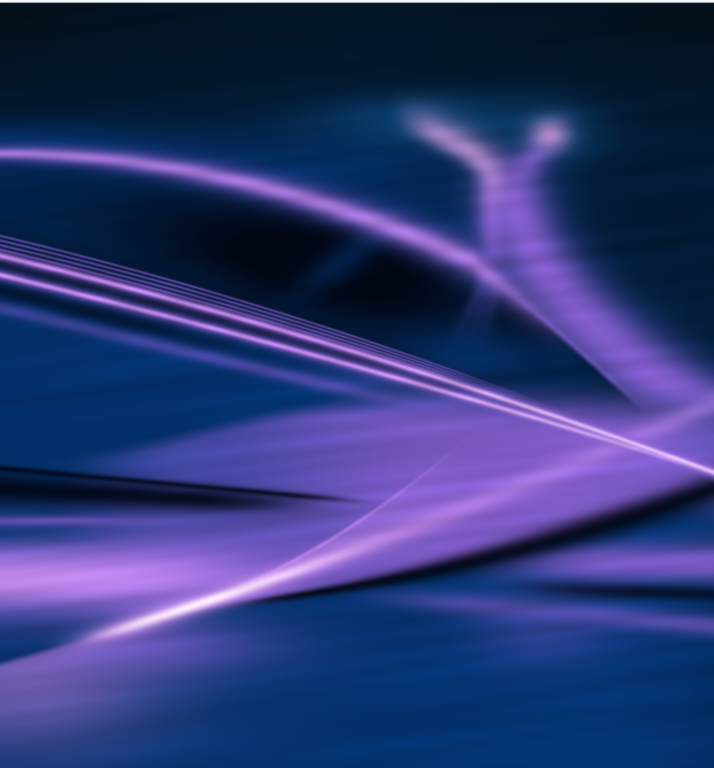
A Shadertoy shader for this background:

```glsl
// Long-exposure light trails: violet ribbons and blades sweeping over deep blue.
// Each ribbon is a polynomial curve; its distance feeds Gaussian glows and soft
// edges, painted from back to front.

vec3 col;

void paint(vec3 color, float amount) { col = mix(col, color, clamp(amount, 0., 1.)); }

float glow(float d, float w) { return exp(-d * d / (w * w)); }

// Smooth ramp from a to b; falls when a > b
float ramp(float a, float b, float v) {
  float t = clamp((v - a) / (b - a), 0., 1.);
  return t * t * (3. - 2. * t);
}

float spot(vec2 p, float cx, float cy, float rx, float ry) {
  return glow(p.x - cx, rx) * glow(p.y - cy, ry);
}

vec2 gradientAt(vec2 cell) {
  float a = 6.2832 * fract(sin(dot(cell, vec2(127.1, 311.7))) * 4375.8);
  return vec2(cos(a), sin(a));
}

float gradientNoise(vec2 p) {
  vec2 i = floor(p), f = p - i, u = f * f * (3. - 2. * f), e = vec2(1, 0);
  return mix(mix(dot(gradientAt(i), f), dot(gradientAt(i + e), f - e), u.x),
    mix(dot(gradientAt(i + e.yx), f - e.yx), dot(gradientAt(i + 1.), f - 1.), u.x), u.y);
}

void mainImage(out vec4 fragColor, in vec2 fragCoord) {
  vec2 p = fragCoord / iResolution.xy;
  float x = p.x, y = p.y;
  vec3 ink = vec3(.004, .025, .08), blue = vec3(.012, .21, .47), indigo = vec3(.27, .28, .64);
  vec3 violet = vec3(.53, .37, .81), pink = vec3(.8, .56, .95), hot = vec3(1, .93, 1);

  // Signed heights above the main curves
  float arc = y - .8 + .32 * x * x + .3 * max(x - .66, 0.);
  float spread = 1. - x * x;
  float bundle = y - .642 + .222 * x + .035 * x * x;
  float blade = y - .135 - .26 * x - .08 * x * x;
  float shadow = y - .195 - .17 * x * x;

  // Night sky with blue haze around the upper arc
  col = mix(vec3(.01, .1, .2), vec3(.006, .06, .1), ramp(.8, 1., y) * (.4 + .6 * abs(2. * x - 1.)));
  paint(blue * .7, .75 * ramp(.03, -.03, arc) * ramp(1., .75, x));
  paint(blue, .8 * glow(arc - .01, .028 + .03 * x) * ramp(.85, .65, x));
  paint(blue, .6 * spot(p, .47, .78, .2, .06));
  vec3 teal = vec3(.05, .29, .5);
  paint(teal, .75 * spot(p, .6, .842, .15, .032));
  paint(teal, .7 * spot(p, .77, .825, .07, .04));

  // Dark hollow below the arc, crossed by faint rays
  paint(ink, 1.3 * spot(vec2(x, y + .2 * x), .45, .745, .25, .07));
  paint(ink, .6 * spot(p, .74, .58, .06, .04));
  paint(blue, .6 * spot(p, .66, .54, .1, .035));
  paint(blue, .5 * glow(y - .63 - .6 * (x - .43), .025) * glow(x - .48, .07));
  for (float k = 0.; k < 3.; k++) {
    float ray = x - .635 - .02 * k - (.5 - .12 * k) * (y - .55);
    paint(indigo, .5 * glow(ray, .01) * ramp(.53, .65, y) * ramp(.01, -.02, arc));
  }

  // Forked plume: falling band, curled left arm, right knob
  float drop = max(.78 - y, 0.), curl = max(y - .76, 0.);
  float side = x - .715 - 2.75 * drop * drop, width = .047 * sqrt(1. + 30. * drop * drop);
  float band = ramp(.83, .74, y) * ramp(.44, .5, y) * mix(1., ramp(-.012, .008, arc), ramp(.64, .7, x));
  paint(blue, .6 * band * glow(side, 1.7 * width));
  paint(violet, .95 * band * glow(side, width));
  float arm = (x - .69 + 18. * curl * curl) / sqrt(1. + 1296. * curl * curl);
  vec3 pearl = vec3(.76, .58, .84);
  paint(mix(violet, pearl, ramp(.7, .8, y)), .8 * glow(arm, .02) * ramp(.54, .62, x) * ramp(.62, .7, y));
  paint(violet, .7 * glow(x - .735 - .8 * (y - .78), .025) * glow(y - .79, .035));
  paint(pearl, .85 * spot(p, .77, .825, .027, .02));

  // Upper arc ribbon, thinning to a filament on the right
  float arcFade = ramp(.82, .64, x);
  paint(violet, .75 * glow(arc, .01 + .022 * x) * arcFade);
  paint(pink, .6 * glow(arc, .005 + .011 * x) * arcFade);
  paint(violet, .6 * glow(arc, .005) * ramp(.68, .74, x) * ramp(.92, .84, x));

  // Blue lower field and the violet fan that fills its centre
  paint(blue * (.88 + .12 * x), ramp(.004, -.012, bundle - .05 * spread) * ramp(1.4, .8, x));
  float above = ramp(-.006, .006, max(blade, shadow)), below = 1. - above;
  float fanEdge = .012 + .03 * ramp(.4, .8, x);
  float fan = ramp(fanEdge, -fanEdge, y - .4 - .07 * ramp(.05, .5, x)) * above;
  paint(mix(indigo, violet, ramp(.25, .65, x) * ramp(1.2, .8, x)), .95 * fan * ramp(.05, .27, x));
  paint(violet, .45 * glow(bundle + .02, .035) * ramp(.35, .7, x));

  // Left glow, dark streaks above it and haze beneath
  paint(violet, .9 * glow(y - .25, .06) * ramp(.65, .2, x) * above);
  paint(pink, .85 * glow(y - .245 - .02 * x, .03) * ramp(.48, .08, x) * above);
  paint(blue, .6 * spot(p, 0., .305, .12, .011));
  paint(violet, .6 * glow(y - .322, .006) * ramp(.3, .1, x));
  paint(ink, .92 * glow(y - .364 + .05 * x, .02 - .014 * x) * ramp(.52, .27, x));
  paint(ink, .8 * glow(y - .39 + .085 * x, .004) * ramp(.55, .4, x));
  paint(vec3(.5, .39, .72), .85 * spot(p, .03, .12, .2, .1) * below);
  paint(violet, .6 * spot(p, .18, .16, .2, .04) * below);

  // Lower right bands and the dark blade
  paint(violet, .9 * glow(y - .267, .025) * ramp(.6, .85, x));
  paint(ink, .75 * glow(y - .256 + .03 * x, .01) * ramp(.68, .82, x));
  paint(violet, .6 * glow(y - .265 + .08 * x, .014) * ramp(.45, .7, x));
  paint(indigo, .65 * spot(p, .76, .18, .1, .045));
  paint(ink, .92 * glow(shadow, .005 + .015 * ramp(.35, .9, x)) * ramp(.27, .42, x));

  // Bright blade: lit sheet, outer rim and white-hot core
  float lift = max(x - .25, 0.), rim = blade - .55 * lift * lift;
  float sheetFade = .6 * ramp(.2, .3, x) * ramp(.68, .45, x);
  paint(mix(violet, pink, .45), ramp(.004, -.004, rim) * ramp(-.012, .008, blade) * sheetFade);
  paint(pink, glow(rim, .003) * sheetFade);
  paint(pink, (.4 + .45 * ramp(.8, .4, x)) * glow(blade, .015) * ramp(.05, .2, x));
  paint(hot, .95 * glow(blade, .007) * ramp(.1, .22, x) * ramp(.58, .28, x));

  // Converging bundle: dark gaps, fine threads, two bright lines
  float lineFade = ramp(.85, .5, x);
  paint(ink, .8 * glow(bundle - .024 * spread, .026 * spread + .001) * lineFade);
  paint(ink, .6 * glow(bundle + .02, .012) * ramp(.5, .1, x));
  for (float k = 0.; k < 4.; k++)
    paint(violet, .6 * glow(bundle - (.033 + .006 * k) * spread, .0018) * lineFade);
  for (float k = 0.; k < 2.; k++) {
    float strand = bundle - .025 * k * spread;
    paint(violet, .7 * glow(strand, .008));
    paint(mix(pink, hot, .5 * ramp(.45, .85, x)), .9 * glow(strand, .0033));
  }
  paint(mix(indigo, violet, x), .75 * glow(bundle + .043 * spread, .009) * ramp(.75, .4, x));

  // Soft streak texture and pale top rim
  col *= 1. + .15 * gradientNoise(vec2(2.5 * x, 60. * y - 7. * x));
  paint(vec3(.95, .98, .97), ramp(.995, .998, y));
  fragColor = vec4(col, 1);
}
```
